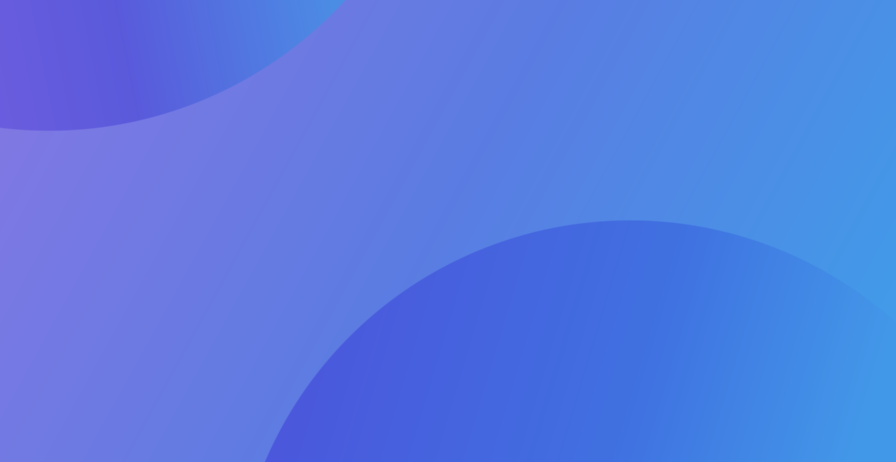
Reproduce this background procedurally as a WebGL 2 fragment shader.

```glsl
#version 300 es
precision highp float;
// Diagonal violet-to-azure gradient with two large gradient discs cut by the canvas edges.

uniform vec2 u_resolution;
out vec4 outColor;

// Three-colour gradient with stops at s.x, s.y and s.z.
vec3 ramp(vec3 a, vec3 b, vec3 c, vec3 s, float t) {
    vec3 firstHalf = mix(a, b, clamp((t - s.x) / (s.y - s.x), 0.0, 1.0));
    return mix(firstHalf, c, clamp((t - s.y) / (s.z - s.y), 0.0, 1.0));
}

// Antialiased coverage of a disc.
float disc(vec2 p, vec2 center, float radius) {
    float pixel = 1.0 / u_resolution.y;
    return 1.0 - smoothstep(-pixel, pixel, length(p - center) - radius);
}

void main() {
    // Canvas heights as units, origin at the lower left.
    vec2 p = gl_FragCoord.xy / u_resolution.y;
    float depth = 1.0 - p.y;

    // Backdrop, running towards the lower right.
    vec3 color = ramp(vec3(0.508, 0.470, 0.889), vec3(0.355, 0.486, 0.887),
                      vec3(0.258, 0.602, 0.911), vec3(0.10, 1.21, 2.27), p.x + 0.55 * depth);

    // Upper left disc, violet to blue.
    vec3 violetDisc = ramp(vec3(0.415, 0.361, 0.869), vec3(0.350, 0.354, 0.860),
                           vec3(0.295, 0.550, 0.895), vec3(-0.05, 0.25, 0.72), p.x - 0.2 * depth);
    color = mix(color, violetDisc, disc(p, vec2(0.106, 1.586), 0.869));

    // Lower right disc, fading into the backdrop on its right.
    vec3 blueDisc = ramp(vec3(0.295, 0.340, 0.862), vec3(0.250, 0.440, 0.880),
                         vec3(0.259, 0.596, 0.911), vec3(0.86, 1.62, 2.15), p.x + 0.3 * depth);
    color = mix(color, blueDisc, disc(p, vec2(1.364, -0.336), 0.859));

    outColor = vec4(color, 1.0);
}
```
